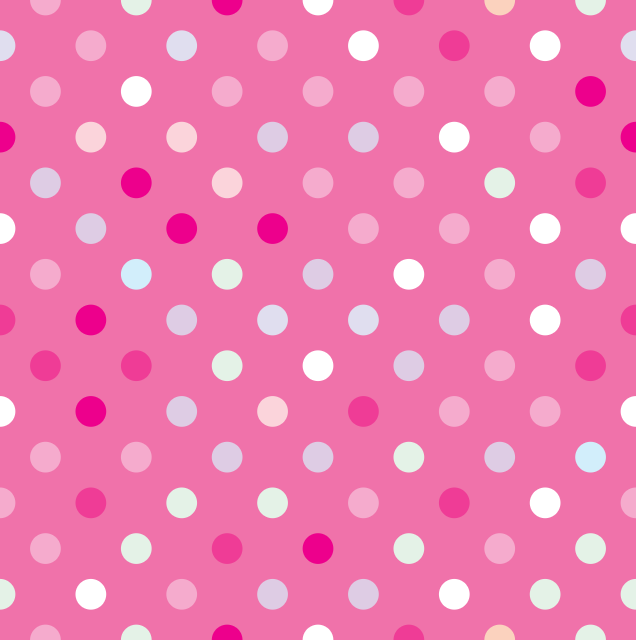
Write a Shadertoy shader that draws this pattern.

```glsl
// Staggered polka dots in mixed pastel and hot pink tints on a pink ground; tiles seamlessly.
#define REPEATS 7
#define DOT_RADIUS 0.169
#define SHUFFLE_SEED 19u
#define GROUND vec3(0.941, 0.447, 0.667)

// Bijective integer hash, so no two dots share a value
uint hash(uint n) {
    n = n * 747796405u + 2891336453u;
    n = ((n >> ((n >> 28u) + 4u)) ^ n) * 277803737u;
    return (n >> 22u) ^ n;
}

// Position of a dot in the shuffled order of all dots in the tile
int shuffledRank(int id) {
    uint own = hash(uint(id) + SHUFFLE_SEED * 1000u);
    int rank = 0;
    for (int i = 0; i < 2 * REPEATS * REPEATS; i++)
        rank += int(hash(uint(i) + SHUFFLE_SEED * 1000u) < own);
    return rank;
}

// Tint by share of the 98 dots, common tints first
vec3 dotColor(int rank) {
    if (rank < 25) return vec3(0.961, 0.671, 0.804); // light pink
    if (rank < 40) return vec3(0.871, 0.800, 0.894); // lavender
    if (rank < 54) return vec3(1.0);                 // white
    if (rank < 67) return vec3(0.894, 0.949, 0.906); // mint
    if (rank < 78) return vec3(0.937, 0.235, 0.588); // hot pink
    if (rank < 87) return vec3(0.929, 0.000, 0.549); // magenta
    if (rank < 91) return vec3(0.878, 0.871, 0.937); // pale violet
    if (rank < 95) return vec3(0.984, 0.831, 0.859); // blush
    if (rank < 97) return vec3(0.824, 0.933, 0.984); // sky
    return vec3(0.984, 0.824, 0.745);                // peach
}

void mainImage(out vec4 fragColor, in vec2 fragCoord) {
    vec2 grid = fragCoord / iResolution.xy * float(REPEATS);
    float shortSide = min(iResolution.x, iResolution.y);
    vec2 aspect = iResolution.xy / shortSide;

    // Two interleaved lattices, each shifted half a cell along one axis
    vec2 gridA = grid - vec2(0.5, 0.0);
    vec2 gridB = grid - vec2(0.0, 0.5);
    vec2 cellA = floor(gridA + 0.5);
    vec2 cellB = floor(gridB + 0.5);
    float distA = length((gridA - cellA) * aspect);
    float distB = length((gridB - cellB) * aspect);

    // Nearest dot, its cell wrapped to the tile
    bool useB = distB < distA;
    ivec2 cell = ivec2(mod(useB ? cellB : cellA, float(REPEATS)));
    int id = (cell.y * 2 + int(useB)) * REPEATS + cell.x;

    // Smooth edge about one pixel wide
    float pixel = float(REPEATS) / shortSide;
    float coverage = clamp((DOT_RADIUS - min(distA, distB)) / pixel + 0.5, 0.0, 1.0);
    vec3 color = GROUND;
    if (coverage > 0.0) color = mix(GROUND, dotColor(shuffledRank(id)), coverage);
    fragColor = vec4(color, 1.0);
}
```
